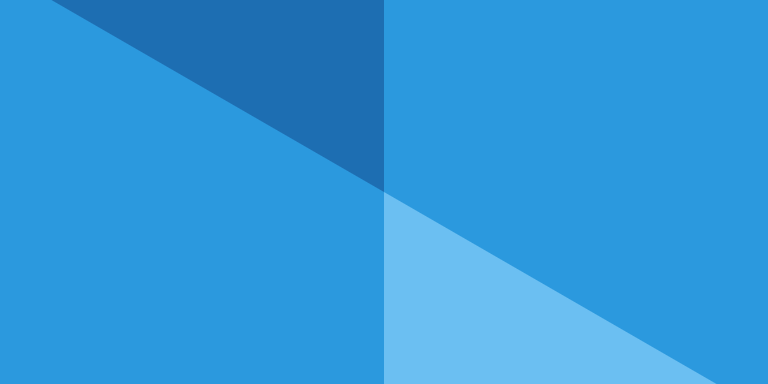
A WebGL 2 fragment shader for this background:

```glsl
#version 300 es
precision highp float;
// Flat blue field with a dark and a light wedge meeting at the centre.

#define SLOPE_DEGREES 30.0
#define FIELD_BLUE vec3(0.17, 0.60, 0.87)
#define LIGHT_BLUE vec3(0.42, 0.75, 0.95)
#define DARK_BLUE vec3(0.115, 0.43, 0.70)

uniform vec2 u_resolution;
out vec4 outColor;

// Smooth coverage of the half-plane where the signed distance is positive.
float halfPlane(float signedDistance, float pixelSize) {
    return clamp(0.5 + signedDistance / pixelSize, 0.0, 1.0);
}

void main() {
    // Centred coordinates, one unit per canvas height.
    vec2 p = (gl_FragCoord.xy - 0.5 * u_resolution) / u_resolution.y;
    float pixelSize = 1.0 / u_resolution.y;

    // The falling diagonal and the vertical divide.
    float slope = radians(SLOPE_DEGREES);
    vec2 diagonalNormal = vec2(sin(slope), cos(slope));
    float above = halfPlane(dot(p, diagonalNormal), pixelSize);
    float right = halfPlane(p.x, pixelSize);

    // Opposite wedges: dark at upper left, light at lower right.
    vec3 color = FIELD_BLUE;
    color = mix(color, DARK_BLUE, above * (1.0 - right));
    color = mix(color, LIGHT_BLUE, (1.0 - above) * right);

    outColor = vec4(color, 1.0);
}
```
